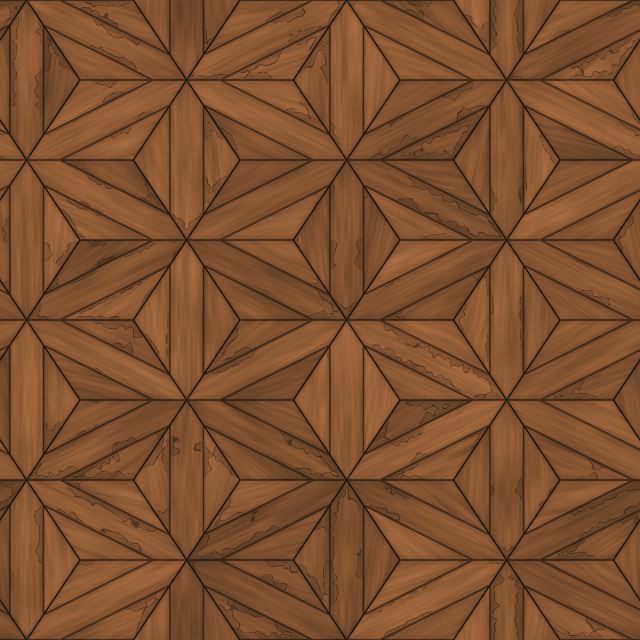
A Shadertoy shader for this texture:

```glsl
const float REPEATS = 4.0;        // lattice cells along each side of the canvas
const float STRIP = 0.315;        // half width of the centre plank, as a share of the rhombus
const float SEAM_HALF_WIDTH = 0.0011;
const vec3 DARK_WOOD = vec3(0.425, 0.272, 0.158);
const vec3 LIGHT_WOOD = vec3(0.635, 0.405, 0.240);
const vec3 SEAM_COLOR = vec3(0.09, 0.06, 0.035);

struct Rhombus {
    vec2 center;    // in lattice units
    vec2 axis;      // centre to tip
    vec2 side;      // centre to side corner
    vec2 local;     // position along axis and side, |x| + |y| <= 1 inside
};

float hash(vec2 p) {
    vec3 q = fract(p.xyx * vec3(0.1031, 0.1030, 0.0973));
    q += dot(q, q.yzx + 33.33);
    return fract((q.x + q.y) * q.z);
}

float noise(vec2 p) {
    vec2 cell = floor(p), f = fract(p);
    f = f * f * (3.0 - 2.0 * f);
    return mix(mix(hash(cell), hash(cell + vec2(1, 0)), f.x),
               mix(hash(cell + vec2(0, 1)), hash(cell + vec2(1, 1)), f.x), f.y);
}

float cross2(vec2 a, vec2 b) {
    return a.x * b.y - a.y * b.x;
}

float stroke(float dist, float halfWidth, float pixel) {
    return clamp((halfWidth - dist) / pixel + 0.5, 0.0, 1.0);
}

// Nearest rhombus of one orientation on the sheared lattice (i, j + i / 2)
Rhombus nearestRhombus(vec2 p, vec2 axis, vec2 side) {
    vec2 q = p - axis;
    float column = round(q.x);
    float row = round(q.y - 0.5 * q.x);
    vec2 center = vec2(column, row + 0.5 * column) + axis;
    vec2 d = p - center;
    vec2 local = vec2(cross2(d, side), cross2(axis, d)) / cross2(axis, side);
    return Rhombus(center, axis, side, local);
}

// Of the three orientations, the rhombus that covers p
Rhombus findRhombus(vec2 p) {
    Rhombus best = nearestRhombus(p, vec2(0.0, 0.5), vec2(1.0 / 3.0, 0.0));
    for (float s = -1.0; s < 2.0; s += 2.0) {
        Rhombus r = nearestRhombus(p, vec2(0.5, 0.25 * s), vec2(-s / 6.0, 0.25));
        if (dot(abs(r.local), vec2(1)) < dot(abs(best.local), vec2(1))) best = r;
    }
    return best;
}

// Streaked grain; x runs along the plank
float grain(vec2 p, vec2 seed) {
    float fine = noise(p * vec2(26.0, 300.0) + seed);
    float streak = noise(p * vec2(10.0, 95.0) + seed.yx);
    float blotch = noise(p * vec2(14.0, 34.0) + seed + 31.0);
    return 0.42 * fine + 0.36 * streak + 0.40 * blotch - 0.59;
}

// Ragged outline of splinters beside a seam
float chips(vec2 p, float dist, vec2 seed, float amount, float pixel) {
    float patchMask = smoothstep(0.56, 0.80, noise(p * vec2(20.0, 12.0) + seed));
    float ragged = noise(p * vec2(130.0, 90.0) + seed.yx);
    float depth = 0.013 * patchMask * (0.35 + 0.9 * ragged) * amount;
    float outline = stroke(abs(dist - depth), 0.0006, pixel) * smoothstep(0.002, 0.005, depth);
    float inside = smoothstep(0.0, 0.002, depth - dist);
    return 0.5 * outline + 0.10 * inside;
}

void mainImage(out vec4 fragColor, in vec2 fragCoord) {
    vec2 uv = fragCoord / iResolution.xy;
    float pixel = 1.0 / iResolution.y;
    Rhombus r = findRhombus((uv - vec2(1.0 / 24.0, 0.0)) * REPEATS);

    // Distances to the rhombus border and to the two inner seams
    vec2 dir = vec2(r.local.x < 0.0 ? -1.0 : 1.0, r.local.y < 0.0 ? -1.0 : 1.0);
    vec2 border = r.axis * dir.x - r.side * dir.y;
    float area = abs(cross2(r.axis, r.side));
    float borderDist = (1.0 - dot(abs(r.local), vec2(1))) * area / length(border) / REPEATS;
    float innerDist = abs(abs(r.local.y) - STRIP) * area / length(r.axis) / REPEATS;
    float seamDist = min(borderDist, innerDist);

    // Wrapped plank identity
    float plank = abs(r.local.y) < STRIP ? 0.0 : dir.y;
    vec2 id = floor(mod(r.center * 4.0 + 0.5, 4.0 * REPEATS)) + (plank + 1.0) * vec2(19.0, 37.0);
    vec2 seed = 90.0 * vec2(hash(id), hash(id + 71.0));
    float tone = hash(id + 13.0);

    // Grain follows the long axis, tilted a little on the outer planks
    vec2 d = r.local.x * r.axis + r.local.y * r.side;
    vec2 along = normalize(r.axis);
    vec2 p = vec2(dot(d, along), cross2(along, d)) / REPEATS;
    vec2 tilted = p + vec2(0.0, p.x * 0.5 * plank * (hash(id + 29.0) - 0.5));
    float shade = 0.53 + 0.55 * (tone - 0.5) + grain(tilted, seed);
    vec3 color = mix(DARK_WOOD, LIGHT_WOOD, shade);

    // Wear and soft shading near the seams
    float wear = smoothstep(0.1, 0.6, hash(id + 47.0));
    color *= 1.0 - chips(p, seamDist, seed, wear, pixel);
    color *= 1.0 - 0.24 * exp(-seamDist / 0.0035);

    // Seams: steep borders are the deepest
    float borderDepth = abs(border.y) > 0.01 ? 0.95 : 0.70;
    float seam = max(borderDepth * stroke(borderDist, SEAM_HALF_WIDTH, pixel),
                     0.62 * stroke(innerDist, SEAM_HALF_WIDTH, pixel));
    fragColor = vec4(mix(color, SEAM_COLOR, seam), 1.0);
}
```
